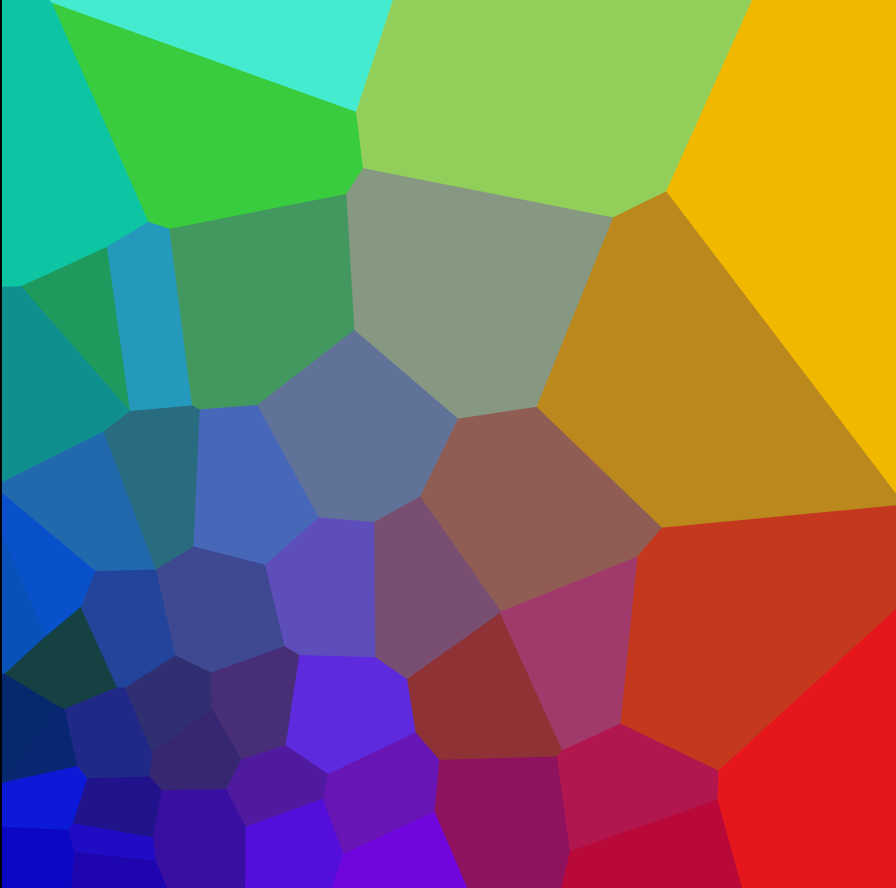
A Shadertoy shader for this pattern:

```glsl
float hash(float n) {
    return fract(sin(n * 12.9898 + 4.137) * 43758.5453);
}

// Sites follow diagonal bands: crowded near the origin, sparse at the far corner
vec2 sitePosition(float i) {
    float u = (i + 0.5) / 47.0;
    float band = 0.08 + 1.05 * u + 0.65 * pow(u, 18.0);
    float along = fract(i * 0.618034 + 0.45);
    float x = mix(max(band - 1.0, 0.0), min(band, 1.0), along);
    vec2 jitter = vec2(hash(i), hash(i + 71.3)) - 0.5;
    return clamp(vec2(x, band - x) + 0.09 * jitter, 0.0, 1.0);
}

// Red grows with x, green with y; blue is random and fades to the right
vec3 siteColor(float i) {
    vec2 p = sitePosition(i);
    float green = p.y * (1.0 - 0.4 * p.x * (1.0 - p.x));
    float blue = mix(0.2, 0.85, hash(i + 137.9)) * (1.0 - smoothstep(0.45, 0.85, p.x));
    blue += 0.2 * p.x * pow(1.0 - p.y, 5.0);
    return vec3(p.x, green, blue);
}

void mainImage(out vec4 fragColor, in vec2 fragCoord) {
    vec2 uv = fragCoord / iResolution.xy;
    float pixel = 1.0 / iResolution.y;

    // Find the two nearest sites
    float nearest = 0.0, second = 0.0;
    float d1 = 1e5, d2 = 1e5;
    for (float i = 0.0; i < 47.0; i++) {
        vec2 offset = uv - sitePosition(i);
        float d = dot(offset, offset);
        if (d < d1) {
            d2 = d1;
            second = nearest;
            d1 = d;
            nearest = i;
        } else if (d < d2) {
            d2 = d;
            second = i;
        }
    }

    // Blend across the shared border over one pixel
    float gap = distance(sitePosition(nearest), sitePosition(second));
    float border = (d2 - d1) / (2.0 * max(gap, 1e-4));
    float own = clamp(0.5 + border / pixel, 0.5, 1.0);
    vec3 color = mix(siteColor(second), siteColor(nearest), own);

    // Thin dark line on the left side
    color *= smoothstep(0.0, pixel, uv.x - 0.0015);
    fragColor = vec4(color, 1.0);
}
```
